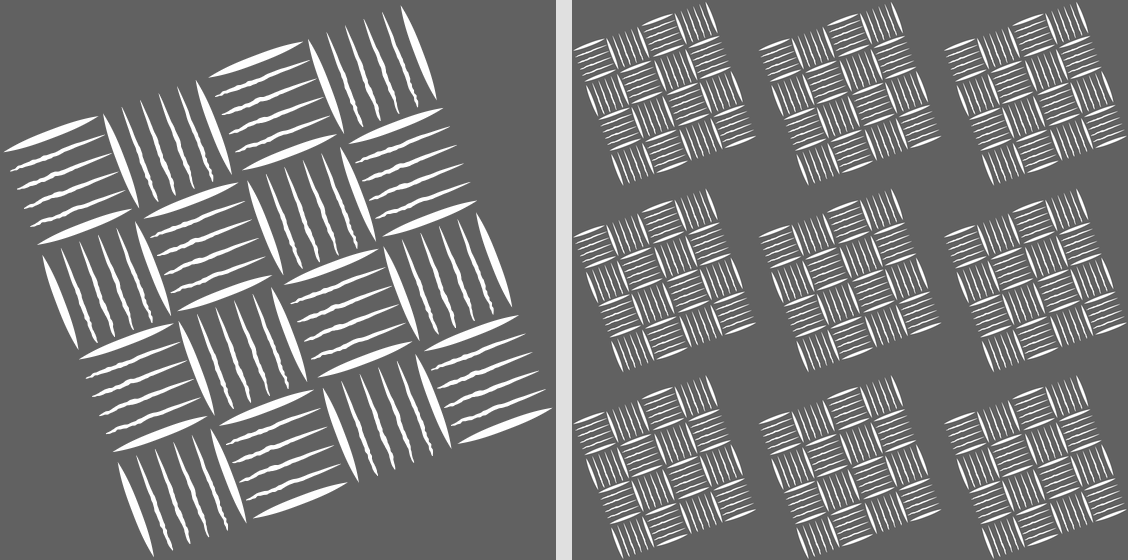
Left: one tile. Right: repeated 3 by 3.
A Shadertoy shader for this pattern:

```glsl
// Tilted basket weave: a 4 x 4 block of cells, each with six brush strokes that run
// across or down in turn. The outer two are thick and smooth, the inner four thin and
// ragged towards one end. Plain ground surrounds the block, so the canvas tiles.

#define CELLS 4
#define TILT 0.349                  // block rotation in radians
#define PITCH vec2(0.1947, 0.1969)  // cell spacing, canvas height = 1
#define STROKE_LENGTH 0.1823
#define STROKE_GAP 0.0352
#define STROKE_LEAN 0.014           // extra slope of strokes within a cell
#define THICK_WIDTH 0.0150
#define THIN_WIDTH 0.0077
#define WANDER 0.0034               // sideways drift of thin strokes
#define RAGGED 0.0024               // edge roughness of thin strokes
#define GROUND vec3(0.38)
#define INK vec3(0.995)

float hash(float n) {
    return fract(sin(n * 12.9898) * 4375.85);
}

float noise(float x) {
    float i = floor(x), f = fract(x);
    return mix(hash(i), hash(i + 1.0), f * f * (3.0 - 2.0 * f)) - 0.5;
}

// Antialiased coverage of a strip between two edges
float strip(float x, float low, float high, float pixel) {
    high = max(low, high);
    return clamp((x - low) / pixel + 0.5, 0.0, 1.0)
         - clamp((x - high) / pixel + 0.5, 0.0, 1.0);
}

// Lens shape, pointed at both ends
float thickStroke(float t, float across, float pixel) {
    float halfWidth = 0.5 * THICK_WIDTH * (1.0 - pow(abs(2.0 * t - 1.0), 2.6));
    return strip(across, -halfWidth, halfWidth, pixel);
}

// Clean point at t = 0, torn edges towards t = 1
float thinStroke(float t, float across, float seed, float pixel) {
    float halfWidth = 1.05 * THIN_WIDTH * pow(t, 0.65) * pow(1.0 - t, 0.45);
    float wear = smoothstep(0.15, 0.75, t) * smoothstep(1.0, 0.94, t);
    float drift = WANDER * noise(t * 9.0 + seed) * smoothstep(0.0, 0.6, t);
    float low = drift - halfWidth + wear * RAGGED * noise(t * 26.0 + seed + 40.0);
    float high = drift + halfWidth + wear * RAGGED * noise(t * 34.0 + seed + 90.0);
    return strip(across, low, high, pixel);
}

// One cell; s.x runs along the strokes, s.y across them
float strokeCell(vec2 s, float seed, float pixel) {
    s.y -= STROKE_LEAN * s.x;
    float line = clamp(floor(s.y / STROKE_GAP + 3.0), 0.0, 5.0);
    float across = s.y - (line - 2.5) * STROKE_GAP;
    float t = s.x / STROKE_LENGTH + 0.5;
    if (t <= 0.0 || t >= 1.0) return 0.0;
    bool outer = line < 0.5 || line > 4.5;
    return outer ? thickStroke(t, across, pixel)
                 : thinStroke(t, across, seed + line * 17.3, pixel);
}

void mainImage(out vec4 fragColor, in vec2 fragCoord) {
    float pixel = 1.0 / iResolution.y;
    vec2 p = (fragCoord - 0.5 * iResolution.xy) * pixel;
    p.y = -p.y; // rows count downwards

    float c = cos(TILT), s = sin(TILT);
    vec2 q = vec2(c * p.x - s * p.y, s * p.x + c * p.y);

    float ink = 0.0;
    for (int row = 0; row < CELLS; row++) {
        for (int col = 0; col < CELLS; col++) {
            vec2 d = q - (vec2(col, row) - 0.5 * float(CELLS - 1)) * PITCH;
            bool level = (row + col) % 2 == 0;
            // Upright cells sit slightly off the grid, by row parity
            if (!level) d -= row % 2 == 0 ? vec2(-0.0052, 0.0) : vec2(0.0013, 0.0033);
            vec2 local = level ? vec2(-d.x, d.y) : d.yx;
            ink = max(ink, strokeCell(local, level ? 3.0 : 7.7, pixel));
        }
    }
    fragColor = vec4(mix(GROUND, INK, ink), 1.0);
}
```
